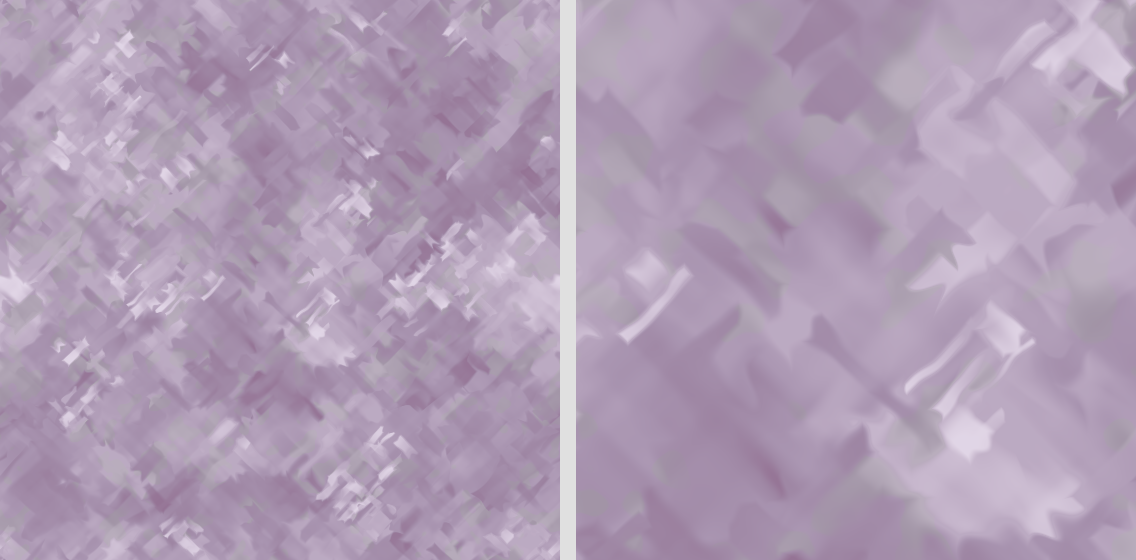
Left: the whole. Right: its middle third, enlarged.
This texture is drawn by a Shadertoy shader. Its source:

```glsl
// Mauve painterly texture: crossed diagonal brush strokes with pale glints, seamless.

const vec3 DEEP_MAUVE  = vec3(0.585, 0.455, 0.585);
const vec3 DUSK_MAUVE  = vec3(0.620, 0.525, 0.640);
const vec3 MID_MAUVE   = vec3(0.660, 0.580, 0.690);
const vec3 PALE_LILAC  = vec3(0.735, 0.665, 0.760);
const vec3 GLINT_WHITE = vec3(0.880, 0.835, 0.900);

const int   STROKE_LAYERS   = 7;
const vec2  STROKE_CELLS    = vec2(4.0, 10.0); // coarsest layer, along and across
const float LAYER_GROWTH    = 1.22;
const float COARSE_DENSITY  = 0.65;
const float FINE_DENSITY    = 0.30;
const float STROKE_CONTRAST = 0.54;
const float EDGE_WARP       = 0.38;
const vec2  GLINT_CELLS     = vec2(20.0, 46.0);
const float GLINT_DENSITY   = 0.40;
const float GREY_AMOUNT     = 0.38;
const float STREAK_AMOUNT   = 0.07;

// Diagonal space repeats over (1,1) and (1,-1); fold a cell into that lattice.
vec2 wrapCell(vec2 cell, vec2 cells) {
    cell -= floor((cell.x + 0.5) / cells.x) * cells;
    return vec2(cell.x, floor(mod(cell.y + 0.5, 2.0 * cells.y)));
}

vec3 hash3(vec2 cell, vec2 cells, int seed) {
    uvec3 v = uvec3(uvec2(wrapCell(cell, cells)), uint(seed));
    v = v * 1664525u + 1013904223u;
    v.x += v.y * v.z;  v.y += v.z * v.x;  v.z += v.x * v.y;
    v ^= v >> 16u;
    v.x += v.y * v.z;  v.y += v.z * v.x;  v.z += v.x * v.y;
    return vec3(v >> 8u) / 16777216.0;
}

// Two channels of wrapping value noise.
vec2 noise2(vec2 q, vec2 cells, int seed) {
    vec2 p = q * cells, i = floor(p), f = p - i;
    f = f * f * (3.0 - 2.0 * f);
    vec2 e = vec2(1.0, 0.0);
    vec2 low  = mix(hash3(i, cells, seed).xy, hash3(i + e, cells, seed).xy, f.x);
    vec2 high = mix(hash3(i + e.yx, cells, seed).xy, hash3(i + e.xx, cells, seed).xy, f.x);
    return mix(low, high, f.y);
}

float broadTone(vec2 q) {
    float large  = noise2(q, vec2(5.0), 1).x - 0.5;
    float medium = noise2(q, vec2(11.0), 2).x - 0.5;
    return 0.49 + 0.55 * large + 0.42 * medium;
}

// Paints one layer of jittered, ragged strokes over the tone below.
float paintStrokes(float tone, vec2 q, vec2 cells, int seed, float density, bool glints) {
    vec2 p = q * cells + EDGE_WARP * (noise2(q, cells * 2.0, seed + 50) - 0.5);
    vec2 home = floor(p);
    for (int y = -1; y <= 1; y++)
    for (int x = -1; x <= 1; x++) {
        vec2 cell = home + vec2(x, y);
        vec3 shape = hash3(cell, cells, seed);
        vec3 style = hash3(cell, cells, seed + 100);
        vec2 centre = cell + 0.15 + 0.7 * shape.xy;
        vec2 extent = mix(vec2(0.4, 0.25), vec2(0.95, 0.8), vec2(shape.z, style.z));
        vec2 local = p - centre;

        // Box distance; edges range from crisp to fully blended.
        vec2 d = (abs(local) - extent) / cells;
        float dist = length(max(d, 0.0)) + min(max(d.x, d.y), 0.0);
        float width = min(extent.x / cells.x, extent.y / cells.y);
        float softness = mix(0.005, max(width, 0.006), glints ? 0.3 : style.x);
        float mask = smoothstep(0.0, softness, -dist);
        if (mask <= 0.0) continue;

        // The paint thins out toward one end of the stroke.
        float side = shape.x < 0.5 ? -1.0 : 1.0;
        float along = (cells.x < cells.y ? local.x / extent.x : local.y / extent.y) * side;
        mask *= mix(1.0, smoothstep(-1.0, 0.7, along), sqrt(shape.y));

        vec2 origin = centre / cells;
        float target = 0.0;
        float chance = density;
        if (glints) {
            chance *= smoothstep(0.66, 0.84, noise2(origin, vec2(8.0), 3).x);
            target = 0.72 + 0.38 * shape.z;
        } else {
            target = broadTone(origin) + STROKE_CONTRAST * (shape.z - 0.5);
        }
        if (style.y < chance) tone = mix(tone, target, 0.9 * mask);
    }
    return tone;
}

vec3 mauveRamp(float t) {
    vec3 c = mix(DEEP_MAUVE, DUSK_MAUVE, clamp(t / 0.24, 0.0, 1.0));
    c = mix(c, MID_MAUVE, clamp((t - 0.24) / 0.22, 0.0, 1.0));
    c = mix(c, PALE_LILAC, clamp((t - 0.46) / 0.24, 0.0, 1.0));
    return mix(c, GLINT_WHITE, clamp((t - 0.76) / 0.30, 0.0, 1.0));
}

void mainImage(out vec4 fragColor, in vec2 fragCoord) {
    vec2 uv = fragCoord / iResolution.xy;
    vec2 q = vec2(uv.x + uv.y, uv.x - uv.y);

    // Strokes from coarse to fine and sparse, alternating between the diagonals.
    float tone = broadTone(q);
    for (int i = 0; i < STROKE_LAYERS; i++) {
        vec2 cells = floor(STROKE_CELLS * pow(LAYER_GROWTH, float(i)));
        float density = mix(COARSE_DENSITY, FINE_DENSITY, float(i) / float(STROKE_LAYERS - 1));
        tone = paintStrokes(tone, q, i % 2 == 0 ? cells.yx : cells, 10 + i, density, false);
    }
    tone = paintStrokes(tone, q, GLINT_CELLS, 30, GLINT_DENSITY, true);
    tone = paintStrokes(tone, q, GLINT_CELLS.yx, 31, GLINT_DENSITY, true);

    // Fine bristle streaks along both diagonals.
    float streaks = noise2(q, vec2(9.0, 60.0), 4).x + noise2(q, vec2(60.0, 9.0), 5).x - 1.0;
    vec3 color = mauveRamp(tone + STREAK_AMOUNT * streaks);

    // Ragged greyish patches where the lighter pigment is dull.
    float patches = 0.6 * noise2(q, vec2(16.0, 24.0), 6).x + 0.4 * noise2(q, vec2(45.0), 7).x;
    float dull = smoothstep(0.58, 0.62, patches);
    dull *= smoothstep(0.30, 0.45, tone) * (1.0 - smoothstep(0.70, 0.85, tone));
    float grey = dot(color, vec3(0.3, 0.5, 0.2));
    fragColor = vec4(mix(color, vec3(grey), GREY_AMOUNT * dull), 1.0);
}
```
